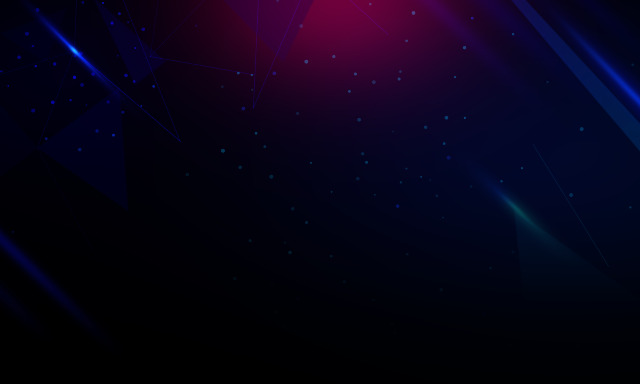
Write a Shadertoy shader that draws this background.

```glsl
// Dark blue backdrop with a magenta glow, diagonal light beams, facets, thin lines and dots.

// Values to tune; positions use a canvas of height 1.
const float ASPECT = 1.662;
const float CELL = 0.05;
const float LINE_WIDTH = 0.0007;
const vec3 BASE = vec3(0.0, 0.0, 0.012);
const vec3 MAGENTA = vec3(0.43, 0.0, 0.165);
const vec3 NAVY = vec3(0.0, 0.03, 0.12);
const vec3 VIOLET = vec3(0.008, 0.0, 0.06);
const vec3 INDIGO = vec3(0.0, 0.0, 0.075);
const vec3 BLUE = vec3(0.02, 0.02, 0.55);
const vec3 AZURE = vec3(0.01, 0.2, 0.65);
const vec3 CYAN = vec3(0.1, 0.55, 0.6);
const vec3 TEAL = vec3(0.0, 0.25, 0.32);
const vec3 GREEN = vec3(0.02, 0.25, 0.19);
const vec2 GLOW_POS = vec2(0.88, 1.02);
const vec2 LEFT_FLARE = vec2(0.193, 0.868);
const vec2 RIGHT_FLARE = vec2(1.335, 0.462);

float pixel; // size of one pixel in canvas units

float gauss(vec2 offset, vec2 size) {
    vec2 q = offset / size;
    return exp(-dot(q, q));
}

float cross2(vec2 a, vec2 b) { return a.x * b.y - a.y * b.x; }

vec3 hash3(vec2 cell) {
    vec3 q = fract(cell.xyx * vec3(0.1031, 0.1030, 0.0973));
    q += dot(q, q.yxz + 33.33);
    return fract((q.xxy + q.yzz) * q.zyx);
}

// x: fraction along the segment, y: distance across it
vec2 segmentSpace(vec2 p, vec2 a, vec2 b) {
    vec2 d = b - a;
    return vec2(dot(p - a, d) / dot(d, d), cross2(d, p - a) / length(d));
}

// Soft beam that fades from a to b
float beam(vec2 p, vec2 a, vec2 b, float width) {
    vec2 s = segmentSpace(p, a, b);
    return exp(-s.y * s.y / (width * width)) * (1.0 - smoothstep(0.0, 1.0, s.x));
}

float thinLine(vec2 p, vec2 a, vec2 b) {
    float t = clamp(segmentSpace(p, a, b).x, 0.0, 1.0);
    float d = length(p - mix(a, b, t));
    float coverage = clamp((LINE_WIDTH + 0.5 * pixel - d) / pixel, 0.0, 1.0);
    return coverage * min(1.0, 2.0 * LINE_WIDTH / pixel);
}

float facet(vec2 p, vec2 a, vec2 b, vec2 c) {
    float side = sign(cross2(b - a, c - a));
    vec3 d = side * vec3(segmentSpace(p, a, b).y, segmentSpace(p, b, c).y, segmentSpace(p, c, a).y);
    return smoothstep(-pixel, pixel, min(d.x, min(d.y, d.z)));
}

// Streak of light through a centre; x: along, y: across
vec2 flareSpace(vec2 p, vec2 centre, vec2 dir) {
    dir = normalize(dir);
    return vec2(dot(p - centre, dir), cross2(dir, p - centre));
}

vec3 dots(vec2 p) {
    vec3 sum = vec3(0.0);
    vec2 home = floor(p / CELL);
    for (int j = -1; j <= 1; j++)
    for (int i = -1; i <= 1; i++) {
        vec2 cell = home + vec2(i, j);
        vec3 h = hash3(cell + 17.0);
        vec3 k = hash3(cell + 71.0);
        vec2 pos = (cell + h.xy) * CELL;
        float left = gauss(pos - vec2(0.13, 0.84), vec2(0.26, 0.2));
        float middle = gauss(pos - vec2(0.92, 0.68), vec2(0.42, 0.4));
        float chance = 0.04 + 0.45 * left + 0.3 * middle;
        float radius = mix(0.0022, 0.0052, k.x);
        float disc = 1.0 - smoothstep(radius - pixel * 0.5, radius + pixel * 0.5, length(p - pos));
        vec3 tint = mix(TEAL, BLUE * 1.2, clamp(left * 2.0 + step(0.8, k.z) * 0.6, 0.0, 1.0));
        sum += tint * disc * step(h.z, chance) * mix(0.3, 1.0, k.y) * smoothstep(0.05, 0.7, pos.y);
    }
    return sum;
}

void mainImage(out vec4 fragColor, in vec2 fragCoord) {
    vec2 p = fragCoord / iResolution.xy * vec2(ASPECT, 1.0);
    pixel = 1.0 / iResolution.y;

    // Ambient light
    vec3 col = BASE * smoothstep(0.0, 0.5, p.y);
    col += NAVY * gauss(p - vec2(1.52, 0.58), vec2(0.68, 0.37));
    col += VIOLET * gauss(p - vec2(1.05, 0.8), vec2(0.6, 0.42));
    col += INDIGO * 0.8 * gauss(p - vec2(0.12, 0.82), vec2(0.28, 0.22));
    col += MAGENTA * gauss(p - GLOW_POS, vec2(0.33, 0.235));

    // Facets
    col += INDIGO * 1.1 * facet(p, vec2(0.24, 1.01), vec2(0.43, 0.84), vec2(0.351, 0.779));
    col = mix(col, vec3(0.17, 0.0, 0.27), 0.45 * facet(p, vec2(0.57, 1.01), vec2(0.82, 1.01), vec2(0.736, 0.838)));
    col += INDIGO * 0.85 * facet(p, vec2(0.097, 0.615), vec2(0.31, 0.773), vec2(0.333, 0.45));
    col += INDIGO * 0.4 * facet(p, vec2(-0.01, 0.74), vec2(0.097, 0.615), vec2(-0.01, 0.53));
    col += INDIGO * 0.4 * facet(p, vec2(0.0, 0.913), vec2(0.173, 0.978), vec2(0.119, 0.838));
    float sheet = facet(p, vec2(1.335, 0.455), vec2(1.72, 0.18), vec2(1.37, 0.12));
    col += TEAL * 0.14 * smoothstep(0.17, 0.45, p.y) * sheet;

    // Beams in the upper right corner
    col += vec3(0.02, 0.0, 0.11) * beam(p, vec2(1.115, 1.0), vec2(1.47, 0.66), 0.022);
    col += vec3(0.0, 0.0, 0.11) * beam(p, vec2(1.266, 1.0), vec2(1.62, 0.67), 0.03);
    col += INDIGO * beam(p, vec2(1.526, 1.0), vec2(1.75, 0.79), 0.024);
    vec2 band = segmentSpace(p, vec2(1.346, 1.0), vec2(1.662, 0.643));
    float bandMask = 1.0 - smoothstep(-pixel, pixel, abs(band.y) - mix(0.014, 0.024, band.x));
    col += mix(vec3(0.01, 0.04, 0.19), vec3(0.0, 0.08, 0.14), band.x) * bandMask;
    vec2 ray = segmentSpace(p, vec2(1.407, 1.0), vec2(1.677, 0.719));
    float rayGain = smoothstep(0.0, 1.0, ray.x);
    col += AZURE * 0.6 * rayGain * exp(-pow(ray.y / 0.009, 2.0));
    col += BLUE * 0.4 * (0.25 + 0.75 * rayGain) * exp(-pow(ray.y / 0.03, 2.0));

    // Beams in the lower left corner
    col += BLUE * 0.45 * beam(p, vec2(0.0, 0.38), vec2(0.34, 0.05), 0.016);
    col += BLUE * 0.15 * beam(p, vec2(0.0, 0.24), vec2(0.15, 0.095), 0.018);

    // Thin lines
    vec2 hub = vec2(0.39, 0.853), foot = vec2(0.658, 0.719), knee = vec2(0.097, 0.615);
    float web = thinLine(p, hub, vec2(0.66, 0.805)) + 0.6 * thinLine(p, hub, vec2(0.53, 1.0));
    web += 0.5 * thinLine(p, hub, vec2(0.411, 1.0)) + thinLine(p, foot, vec2(0.78, 1.0));
    web += thinLine(p, foot, vec2(0.671, 1.0)) + thinLine(p, vec2(0.32, 1.0), vec2(0.468, 0.632));
    web += thinLine(p, LEFT_FLARE, vec2(0.468, 0.632)) * 1.6 + 0.6 * thinLine(p, LEFT_FLARE, knee);
    web += 0.6 * thinLine(p, LEFT_FLARE, vec2(0.199, 1.0)) + 0.5 * thinLine(p, LEFT_FLARE, vec2(0.0, 0.805));
    web += thinLine(p, vec2(0.909, 1.0), vec2(1.009, 0.909)) + 0.3 * thinLine(p, knee, vec2(0.24, 0.35));
    col += BLUE * 0.8 * web + TEAL * 0.65 * thinLine(p, vec2(1.385, 0.623), vec2(1.58, 0.307));

    // Flares and dots
    vec2 f = flareSpace(p, LEFT_FLARE, vec2(1.0, -1.0));
    col += BLUE * 0.7 * gauss(f, vec2(0.13, 0.011)) + AZURE * 0.8 * gauss(f, vec2(0.07, 0.004));
    col += CYAN * gauss(f, vec2(0.013, 0.005));
    f = flareSpace(p, RIGHT_FLARE, vec2(1.0, -0.93));
    vec3 flareTint = mix(AZURE * 0.4, GREEN, smoothstep(-0.07, 0.02, f.x));
    col += flareTint * (0.45 * gauss(f, vec2(0.12, 0.02)) + 0.6 * gauss(f, vec2(0.05, 0.006)));
    col += dots(p);

    fragColor = vec4(col, 1.0);
}
```
